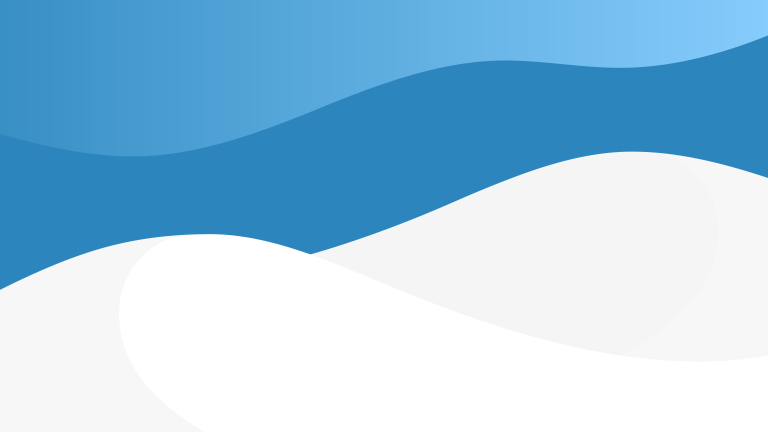
This background is drawn by a Shadertoy shader. Its source:

```glsl
// Layered paper-like waves: a pale blue gradient band over deep blue, with
// two light hills below. Wave crests are cubic Hermite curves through a few
// knots; each hill also holds a softly tinted, rounded inner lobe.

const float ASPECT = 16.0 / 9.0;

const vec3 DEEP_BLUE  = vec3(0.173, 0.527, 0.741);
const vec3 BAND_LEFT  = vec3(0.220, 0.562, 0.770);
const vec3 BAND_RIGHT = vec3(0.525, 0.800, 0.990);
const vec3 HILL_GRAY  = vec3(0.967);
const vec3 LOBE_GRAY  = vec3(0.960);
const vec3 LOBE_WHITE = vec3(1.0);

// Outermost points of the two lobes
const vec2 LEFT_LOBE  = vec2(0.2755, 0.2755);
const vec2 RIGHT_LOBE = vec2(1.662, 0.4676);
const vec2 LOBE_RADII = vec2(0.169, 0.180);

// Knots: x, height, slope
const int KNOTS = 6;
const vec3 BAND_EDGE[KNOTS] = vec3[KNOTS](
    vec3(0.000, 0.690, -0.28), vec3(0.308, 0.638, 0.00),
    vec3(0.741, 0.750,  0.41), vec3(1.169, 0.860, 0.00),
    vec3(1.435, 0.843,  0.00), vec3(1.778, 0.918, 0.40));
const vec3 BACK_HILL[KNOTS] = vec3[KNOTS](
    vec3(0.000, 0.236, 0.20), vec3(0.722, 0.412,  0.29),
    vec3(1.056, 0.535, 0.44), vec3(1.185, 0.588,  0.38),
    vec3(1.463, 0.649, 0.00), vec3(1.778, 0.588, -0.33));
const vec3 FRONT_HILL[KNOTS] = vec3[KNOTS](
    vec3(0.000, 0.329, 0.50), vec3(0.231, 0.424,  0.29),
    vec3(0.486, 0.458, 0.00), vec3(0.914, 0.333, -0.41),
    vec3(1.620, 0.163, 0.00), vec3(1.778, 0.177,  0.17));

// Cubic Hermite span between two knots
float hermite(vec3 a, vec3 b, float x) {
    float span = b.x - a.x;
    float t = clamp((x - a.x) / span, 0.0, 1.0);
    float s = 1.0 - t;
    return mix(a.y, b.y, t * t * (3.0 - 2.0 * t))
         + span * t * s * (a.z * s - b.z * t);
}

// Height of a wave crest at x
float crest(vec3 knots[KNOTS], float x) {
    float height = knots[0].y;
    for (int i = 0; i < KNOTS - 1; i++) {
        if (x >= knots[i].x) height = hermite(knots[i], knots[i + 1], x);
    }
    return height;
}

// Signed field of a lobe: elliptic shoulder above, sweeping tail below
float lobe(vec2 fromTip) {
    float rise = clamp(fromTip.y / LOBE_RADII.y, 0.0, 1.0);
    float drop = max(-fromTip.y, 0.0);
    float shoulder = LOBE_RADII.x * (1.0 - sqrt(1.0 - rise * rise));
    float tail = drop * drop * (1.75 + 3.1 * drop);
    return fromTip.x - shoulder - tail;
}

// Antialiased coverage of the positive side of a field
float coverage(float field) {
    float width = length(vec2(dFdx(field), dFdy(field)));
    return clamp(0.5 + field / max(width, 1e-6), 0.0, 1.0);
}

void mainImage(out vec4 fragColor, in vec2 fragCoord) {
    vec2 uv = fragCoord / iResolution.xy;
    vec2 p = uv * vec2(ASPECT, 1.0);

    // Gradient band over deep blue
    vec3 band = mix(BAND_LEFT, BAND_RIGHT, uv.x);
    vec3 color = mix(DEEP_BLUE, band, coverage(p.y - crest(BAND_EDGE, p.x)));

    // Back hill with its faint mirrored lobe
    vec2 fromRight = vec2(RIGHT_LOBE.x - p.x, p.y - RIGHT_LOBE.y);
    vec3 back = mix(HILL_GRAY, LOBE_GRAY, coverage(lobe(fromRight)));
    color = mix(color, back, coverage(crest(BACK_HILL, p.x) - p.y));

    // Front hill with its white lobe
    vec3 front = mix(HILL_GRAY, LOBE_WHITE, coverage(lobe(p - LEFT_LOBE)));
    color = mix(color, front, coverage(crest(FRONT_HILL, p.x) - p.y));

    fragColor = vec4(color, 1.0);
}
```
